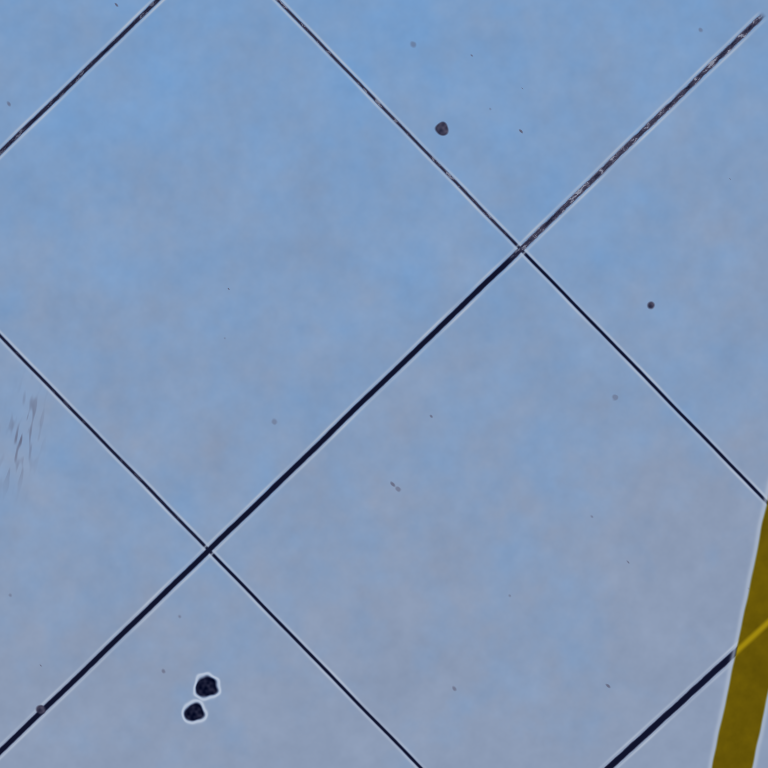
Give the GLSL for this texture, as a Shadertoy shader.

```glsl
#define CORNER    vec2(0.272, 0.2835)   // one tile corner
#define EDGE_UP   vec2(0.406, 0.392)    // tile edge rising to the right
#define EDGE_DOWN vec2(0.3945, -0.405)  // tile edge falling to the right
#define TILE_SIDE 0.565
#define TILE_BLUE vec3(0.460, 0.617, 0.800)
#define TILE_GREY vec3(0.545, 0.607, 0.712)
#define GROUT     vec3(0.060, 0.075, 0.165)
#define WORN      vec3(0.335, 0.325, 0.405)
#define RIM       vec3(0.690, 0.735, 0.805)
#define PAINT     vec3(0.400, 0.335, 0.030)
#define SPECKS    26

vec2 hash2(vec2 p) {
    vec3 q = fract(p.xyx * vec3(0.1031, 0.1030, 0.0973));
    q += dot(q, q.yzx + 33.33);
    return fract((q.xx + q.yz) * q.zy);
}

float corner(vec2 cell, vec2 offset, vec2 f) {
    return dot(hash2(cell + offset) * 2.0 - 1.0, f - offset);
}

// Gradient noise, roughly -0.7 to 0.7
float noise(vec2 p) {
    vec2 i = floor(p), f = p - i;
    vec2 s = f * f * f * (f * (f * 6.0 - 15.0) + 10.0);
    return mix(mix(corner(i, vec2(0, 0), f), corner(i, vec2(1, 0), f), s.x),
               mix(corner(i, vec2(0, 1), f), corner(i, vec2(1, 1), f), s.x), s.y);
}

float fbm(vec2 p) {
    float sum = 0.0, amp = 0.6;
    for (int i = 0; i < 5; i++) {
        sum += amp * noise(p);
        p = mat2(1.6, 1.2, -1.2, 1.6) * p + 17.3;
        amp *= 0.55;
    }
    return sum;
}

float bell(float x) { return exp(-x * x); }

float fill(float d, float soft) { return 1.0 - smoothstep(-soft, soft, d); }

// Dark joint with pale shoulders; t runs along it
vec3 drawJoint(vec3 col, float d, float t, float halfWidth, float worn, float px) {
    d += 0.001 * noise(vec2(t * 7.0, halfWidth * 5000.0));
    float grain = fbm(vec2(t * 40.0, d * 130.0 + halfWidth * 9000.0));
    float w = halfWidth * (1.0 + (0.25 + 0.9 * worn) * grain);

    // Shoulders swell and fade independently on each side
    float shoulder = 0.55 + 0.9 * noise(vec2(t * 9.0, sign(d) * 3.3 + 0.4));
    float ridge = abs(d) - 1.65 * halfWidth - 0.001;
    col = mix(col, RIM, clamp(shoulder, 0.1, 0.85) * bell(ridge / 0.0017));

    // Ink is darkest in the core, and greyer towards its edges
    float edge = smoothstep(0.4, 1.2, abs(d) / halfWidth);
    float fade = worn * (0.8 + 1.6 * grain) + 0.3 * edge * (0.7 + grain);
    vec3 ink = mix(GROUT, WORN, clamp(fade, 0.0, 1.0));
    float fleck = worn * smoothstep(0.05, 0.3, grain);
    return mix(col, mix(ink, RIM, 0.7 * fleck), fill(abs(d) - w, max(px, 0.0014)));
}

vec3 drawStain(vec3 col, vec2 q, float r, float px) {
    float d = length(q) - r * (1.0 + 0.5 * noise(q * 65.0 + r * 900.0));
    float strength = smoothstep(0.0085, 0.0112, r);
    col = mix(col, RIM + 0.06, 0.8 * strength * bell((d - 0.003) / 0.002));
    vec3 ink = mix(WORN, GROUT, 0.4 + 0.55 * strength + 0.7 * noise(q * 160.0));
    return mix(col, ink, fill(d, max(px, 0.0018)));
}

void mainImage(out vec4 fragColor, in vec2 fragCoord) {
    vec2 p = fragCoord / iResolution.y;
    float px = 1.0 / iResolution.y;

    // Mottled tile surface, bluer towards the top
    float tone = 0.41 + 0.85 * (p.y - 0.53) - 0.6 * max(p.x - 0.72, 0.0);
    tone += 0.5 * fbm(p * 5.0) + 0.55 * fbm(p * 16.0 + 4.0);
    vec3 col = mix(TILE_GREY, TILE_BLUE, clamp(tone, 0.0, 1.0));
    col += 0.04 * fbm(p * 11.0 + 31.0) + 0.026 * fbm(p * 48.0 + 7.0);

    // Faint scratches
    vec2 q = p - vec2(0.03, 0.434);
    q.x -= 0.2 * q.y;
    float scratch = smoothstep(0.0, 0.35, noise(vec2(q.x * 170.0, q.y * 38.0)));
    col = mix(col, WORN, 0.65 * scratch * bell(q.x / 0.018) * bell(q.y / 0.05));

    // Small scattered specks
    for (int i = 0; i < SPECKS; i++) {
        vec2 place = hash2(vec2(i, 7)), shape = hash2(vec2(i, 41));
        vec2 s = p - place;
        s = vec2(s.x - s.y, (s.y + s.x) * (1.0 + 1.5 * shape.y)) * 0.7;
        float d = length(s) - mix(0.001, 0.0042, shape.x * shape.x);
        d += 0.002 * noise(p * 170.0);
        col = mix(col, WORN, fill(d, 0.0018) * mix(0.3, 0.9, shape.y));
    }

    // Skewed grid: integer values of g lie on the joints
    vec2 g = inverse(mat2(EDGE_UP, EDGE_DOWN)) * (p - CORNER);
    vec2 line = round(g);
    vec2 d = (g - line) * TILE_SIDE;
    // Outer rising joints sit slightly off the grid
    d.y -= 0.016 * max(line.y, 0.0) * (g.x - 0.3) + 0.004 * max(-line.y, 0.0);

    float fallWear = (0.2 + 0.4 * line.x) * (1.0 - smoothstep(-0.08, 0.03, g.y));
    col = drawJoint(col, d.x, g.y, 0.0018, fallWear, px);
    float riseWear = 0.8 * smoothstep(0.94, 1.04, g.x) + 0.4 * max(-line.y, 0.0);
    float riseWidth = 0.0033 + 0.0007 * line.y;
    vec3 rising = drawJoint(col, d.y, g.x, riseWidth, riseWear, px);
    col = mix(col, rising, 1.0 - smoothstep(1.76, 1.785, g.x));

    // Larger stains: x, y, radius
    vec3 stains[5] = vec3[5](vec3(0.2695, 0.1055, 0.0135), vec3(0.254, 0.0716, 0.0115),
        vec3(0.5755, 0.832, 0.0085), vec3(0.848, 0.603, 0.0045), vec3(0.053, 0.077, 0.0055));
    for (int i = 0; i < 5; i++)
        col = drawStain(col, p - stains[i].xy, stains[i].z, px);

    // Painted stripe, brighter where it crosses a joint
    float stripe = abs(p.x - 0.953 - 0.209 * p.y) * 0.979 - 0.0255;
    stripe += 0.002 * noise(p * 30.0);
    vec3 paint = PAINT * (1.0 + 0.25 * fbm(p * 30.0));
    paint = mix(paint, vec3(0.62, 0.53, 0.06), fill(abs(d.y) - 0.0035, 0.003));
    col = mix(col, RIM, 0.6 * bell((stripe - 0.003) / 0.003));
    col = mix(col, paint, fill(stripe, max(px, 0.002)));

    fragColor = vec4(clamp(col, 0.0, 1.0), 1.0);
}
```
